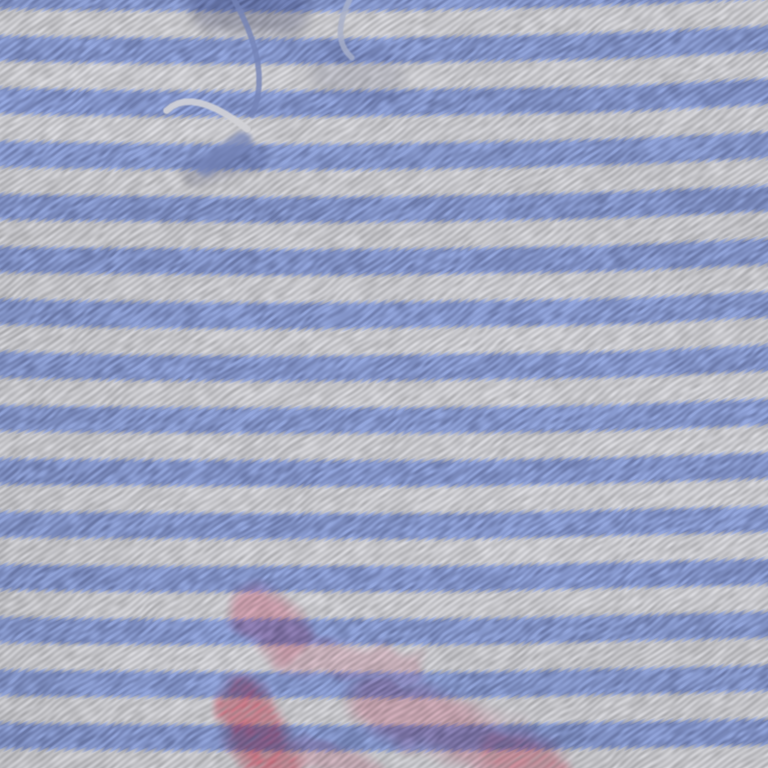
This texture is drawn by a WebGL 2 fragment shader. Its source:

```glsl
#version 300 es
precision highp float;
// Striped twill cloth: gently bowed blue bands on grey-white, crossed by diagonal ribs.
// Bands come from a repeat along y; ribs and yarn flecks from a wave and value noise.
// Soft capsules add stains and shadows; sampled curves add the loose threads.

#define STRIPE_PERIOD 0.0688
#define STRIPE_OFFSET 0.043
#define STRIPE_HALF 0.245
#define EDGE_SOFTNESS 0.055
#define EDGE_RAGGED 0.028
#define RIB_FREQUENCY vec2(85.0, -120.0)
#define RIB_CONTRAST 0.055
#define YARN_CONTRAST 0.13
#define CREASE_CONTRAST 0.05
#define THREAD_WIDTH 0.0036

uniform vec2 u_resolution;
out vec4 outColor;

const vec3 WHITE_YARN = vec3(0.765, 0.765, 0.782);
const vec3 BLUE_LIGHT = vec3(0.535, 0.605, 0.805);
const vec3 BLUE_DARK = vec3(0.455, 0.515, 0.72);
const vec3 PINK_TINT = vec3(0.98, 0.77, 0.82);
const vec3 RED_TINT = vec3(0.95, 0.54, 0.60);
const vec3 SHADOW_TINT = vec3(0.70, 0.71, 0.78);

float hash(vec2 p) {
    return fract(sin(dot(p, vec2(127.1, 311.7))) * 43758.5453);
}

float noise(vec2 p) {
    vec2 cell = floor(p), f = fract(p);
    f = f * f * (3.0 - 2.0 * f);
    float low = mix(hash(cell), hash(cell + vec2(1, 0)), f.x);
    float high = mix(hash(cell + vec2(0, 1)), hash(cell + vec2(1, 1)), f.x);
    return mix(low, high, f.y);
}

float segmentDistance(vec2 p, vec2 a, vec2 b) {
    vec2 ab = b - a;
    return length(p - a - ab * clamp(dot(p - a, ab) / dot(ab, ab), 0.0, 1.0));
}

// Soft-edged capsule, 1 in the core and 0 beyond the radius
float smudge(vec2 p, vec2 a, vec2 b, float radius) {
    return 1.0 - smoothstep(0.35 * radius, radius, segmentDistance(p, a, b));
}

vec2 bezier(vec2 a, vec2 b, vec2 c, float t) {
    return mix(mix(a, b, t), mix(b, c, t), t);
}

// Coverage of a loose thread along a quadratic curve
float thread(vec2 p, vec2 a, vec2 b, vec2 c, float width, float soft) {
    float d = 1.0;
    vec2 last = a;
    for (int i = 1; i <= 10; i++) {
        vec2 next = bezier(a, b, c, float(i) / 10.0);
        d = min(d, segmentDistance(p, last, next));
        last = next;
    }
    return 1.0 - smoothstep(width - soft, width + soft, d);
}

void main() {
    vec2 p = gl_FragCoord.xy / u_resolution;
    float pixel = 1.0 / u_resolution.y;

    // Diagonal ribs and the yarns running along them
    float along = dot(p, normalize(vec2(-RIB_FREQUENCY.y, RIB_FREQUENCY.x)));
    float phase = dot(p, RIB_FREQUENCY) + 0.7 * noise(p * 24.0);
    float rib = cos(6.28318 * phase);
    float yarn = noise(vec2(phase * 1.6, along * 75.0)) - 0.5;
    float crease = noise(p * vec2(3.0, 7.0) + 4.0) - 0.5;

    // Bowed stripes with edges stepped by the ribs
    float bow = p.x * mix(-0.0193, -0.0253, p.y) + p.x * p.x * mix(0.0233, 0.0383, p.y);
    bow += 0.0025 * (noise(p * vec2(5.0, 9.0)) - 0.5);
    float band = (p.y - bow - STRIPE_OFFSET) / STRIPE_PERIOD;
    float fromCentre = abs(fract(band + 0.5) - 0.5);
    float soft = max(EDGE_SOFTNESS, pixel / STRIPE_PERIOD);
    float inset = STRIPE_HALF - fromCentre + EDGE_RAGGED * rib;
    float blue = smoothstep(-soft, soft, inset);

    float bandTone = 0.2 * (hash(vec2(floor(band + 0.5), 3.0)) - 0.5);
    float blueMix = clamp(0.58 + 0.28 * rib + 0.8 * yarn + bandTone, 0.0, 1.0);
    vec3 color = mix(WHITE_YARN, mix(BLUE_DARK, BLUE_LIGHT, blueMix), blue);
    color *= 1.0 + RIB_CONTRAST * rib * (1.0 - 0.6 * blue)
                 + YARN_CONTRAST * yarn + CREASE_CONTRAST * crease;

    // Pink and red stains with a mottled outline
    vec2 q = p + 0.018 * (vec2(noise(p * 38.0), noise(p * 38.0 + 9.0)) - 0.5);
    float pink = smudge(q, vec2(0.335, 0.205), vec2(0.375, 0.165), 0.045);
    pink = max(pink, 0.55 * smudge(q, vec2(0.38, 0.15), vec2(0.53, 0.13), 0.035));
    pink = max(pink, 0.8 * smudge(q, vec2(0.50, 0.085), vec2(0.70, 0.0), 0.055));
    pink = max(pink, 0.6 * smudge(q, vec2(0.40, 0.02), vec2(0.47, 0.0), 0.03));
    float red = smudge(q, vec2(0.315, 0.085), vec2(0.36, 0.0), 0.05);
    red = max(red, 0.6 * smudge(q, vec2(0.64, 0.03), vec2(0.73, -0.01), 0.03));
    color *= mix(vec3(1), PINK_TINT, pink * (1.0 - red));
    color *= mix(vec3(1), RED_TINT, red * (0.75 + 0.5 * yarn));

    // Shadows around the snags
    float shade = 0.75 * smudge(p, vec2(0.28, 0.99), vec2(0.37, 0.985), 0.045);
    shade = max(shade, 0.3 * smudge(p, vec2(0.44, 0.91), vec2(0.49, 0.90), 0.05));
    shade = max(shade, 0.5 * smudge(p, vec2(0.255, 0.775), vec2(0.33, 0.795), 0.025));
    color *= mix(vec3(1), SHADOW_TINT, shade);

    // Loose threads and the blue tuft
    float blur = max(0.0018, pixel);
    float tuft = smudge(p, vec2(0.315, 0.815), vec2(0.268, 0.784), 0.019);
    float blueThread = thread(p, vec2(0.305, 1.0), vec2(0.355, 0.91), vec2(0.328, 0.85), THREAD_WIDTH, blur);
    float paleThread = thread(p, vec2(0.455, 1.0), vec2(0.43, 0.95), vec2(0.458, 0.925), THREAD_WIDTH, blur);
    float whiteThread = thread(p, vec2(0.217, 0.856), vec2(0.25, 0.888), vec2(0.322, 0.832), THREAD_WIDTH * 1.2, blur);
    color = mix(color, BLUE_DARK, max(0.75 * tuft, 0.8 * blueThread));
    color = mix(color, mix(BLUE_LIGHT, WHITE_YARN, 0.55), 0.8 * paleThread);
    color = mix(color, WHITE_YARN * 1.08, 0.9 * whiteThread);

    outColor = vec4(color, 1.0);
}
```
